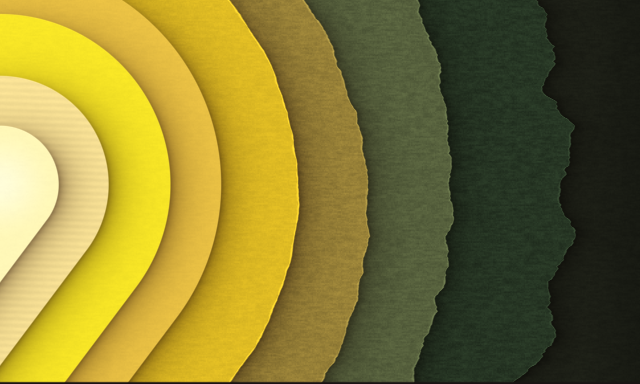
This background is drawn by a WebGL 2 fragment shader. Its source:

```glsl
#version 300 es
precision highp float;
// Stacked sheets of paper, from pale cream to near-black green, with light from the upper left.
// Each sheet is an offset of one ray, so it is a round lobe with a straight lower flank;
// the outer sheets have torn, noisy edges. Sheets are painted from the back to the front.

uniform vec2 u_resolution;
out vec4 fragColor;

// All lengths are in units of the canvas height.
const int SHEETS = 8;
const vec2 CENTER = vec2(0.0, 0.5195);
const vec2 FLANK_DIR = vec2(-0.6, -0.8);
const vec2 LIGHT_DIR = vec2(-0.6, 0.8);
const float RADIUS[SHEETS] = float[](0.153, 0.283, 0.444, 0.576, 0.777, 0.956, 1.181, 1.476);
const float TEAR[SHEETS] = float[](0.0, 0.0, 0.0, 0.0, 0.006, 0.014, 0.024, 0.036);
const float TILT[SHEETS] = float[](0.0, 0.0, 0.0, 0.0, 0.022, 0.05, 0.0, 0.0);
const float GRAIN[SHEETS] = float[](0.015, 0.02, 0.03, 0.035, 0.07, 0.16, 0.2, 0.32);
const vec3 PAPER[SHEETS] = vec3[](
  vec3(1.00, 0.97, 0.72), vec3(0.98, 0.89, 0.59), vec3(0.98, 0.91, 0.15), vec3(0.93, 0.77, 0.27),
  vec3(0.88, 0.74, 0.14), vec3(0.60, 0.51, 0.22), vec3(0.34, 0.38, 0.24), vec3(0.15, 0.21, 0.14));
const vec3 BACKDROP = vec3(0.115, 0.125, 0.09);
const vec3 BASE_STRIP = vec3(0.10, 0.08, 0.08);
const float STRIP_HEIGHT = 0.005;
const float SHADOW_WIDTH = 0.045;
const float SHADOW_STRENGTH = 0.5;
const float RIM_WIDTH = 0.006;
const float TOOTH_PERIOD = 0.26;
const float TOOTH_PHASE = 0.097;
const float TOOTH_HEIGHT = 0.022;
const float RIB_PERIOD = 0.0175;
const float TAU = 6.2831853;

float hash(vec2 p) {
  vec3 h = fract(p.xyx * vec3(0.1031, 0.1030, 0.0973));
  h += dot(h, h.yzx + 33.33);
  return fract((h.x + h.y) * h.z);
}

float noise(vec2 p) {
  vec2 cell = floor(p), f = fract(p);
  f = f * f * (3.0 - 2.0 * f);
  return mix(mix(hash(cell), hash(cell + vec2(1, 0)), f.x),
             mix(hash(cell + vec2(0, 1)), hash(cell + vec2(1, 1)), f.x), f.y);
}

// Ragged displacement along the height of a torn edge, about -0.9 to 0.9.
float ragged(float y, float seed) {
  float sum = 0.0, amplitude = 1.0, frequency = 13.0;
  for (int i = 0; i < 4; i++) {
    sum += amplitude * (noise(vec2(y * frequency, seed * 7.0 + float(i) * 3.0)) - 0.5);
    amplitude *= 0.52;
    frequency *= 2.4;
  }
  return sum;
}

// Paper surface: fine specks, horizontal fibres and soft mottling, centred on zero.
float paperGrain(vec2 p, float seed) {
  vec2 q = p + seed * 3.7;
  float speck = noise(q * 290.0) - 0.5;
  float fibre = noise(q * vec2(55.0, 230.0)) - 0.5;
  float mottle = noise(q * 80.0) - 0.5;
  return 0.6 * speck + 0.65 * fibre + 0.35 * mottle;
}

// Signed distance to the edge of sheet i; negative on the sheet.
float sheetDistance(int i, vec2 p, vec2 fromRay) {
  float radius = RADIUS[i] - TILT[i] * (p.y - CENTER.y);
  radius += TEAR[i] * ragged(p.y, float(i) + 1.0);
  if (i == SHEETS - 1)
    radius += TOOTH_HEIGHT * cos(TAU * (1.0 - p.y - TOOTH_PHASE) / TOOTH_PERIOD);
  return length(fromRay) - radius;
}

void main() {
  vec2 p = gl_FragCoord.xy / u_resolution.y;
  float pixel = 1.0 / u_resolution.y;

  vec2 q = p - CENTER;
  vec2 fromRay = q - FLANK_DIR * max(dot(q, FLANK_DIR), 0.0);
  float facing = dot(fromRay / max(length(fromRay), 1e-4), LIGHT_DIR);
  float shade = SHADOW_STRENGTH * mix(1.0, 0.3, smoothstep(-0.7, 0.9, facing));

  vec3 color = BACKDROP * (1.0 + 0.22 * paperGrain(p, 9.0));
  color *= 1.0 - 0.2 * smoothstep(1.5, 1.67, p.x);

  for (int i = SHEETS - 1; i >= 0; i--) {
    float d = sheetDistance(i, p, fromRay);
    bool torn = TEAR[i] > 0.0;

    // Shadow on the sheets behind: a soft spread and a tight contact line.
    float gap = max(d, 0.0);
    float shadow = shade * (0.75 * exp(-gap / SHADOW_WIDTH) + 0.35 * exp(-gap / 0.009));
    color *= 1.0 - shadow * vec3(0.85, 0.95, 1.0);

    // Surface of the sheet.
    vec3 paper = PAPER[i] * (1.0 + GRAIN[i] * paperGrain(p, float(i)));
    if (i == 0) paper += vec3(0.0, 0.02, 0.13) * smoothstep(0.15, 0.0, length(q));
    if (i == 1) paper *= 1.0 + 0.018 * sin(TAU * (p.y + 0.03 * p.x) / RIB_PERIOD);

    // Lit rim: fibrous on torn sheets, thin on cut ones.
    float width = torn ? RIM_WIDTH * (0.4 + noise(p * 70.0)) : 0.003;
    float rim = smoothstep(-width, -0.2 * width, d);
    vec3 rimColor = torn ? paper * 1.18 + vec3(0.06, 0.07, 0.05) : paper * 1.04 + 0.04;
    paper = mix(paper, rimColor, rim * (torn ? 0.75 : 0.6));

    color = mix(color, paper, 1.0 - smoothstep(-pixel, pixel, d));
  }

  // Dark strip along the foot of the canvas.
  color = mix(BASE_STRIP, color, smoothstep(STRIP_HEIGHT - pixel, STRIP_HEIGHT + pixel, p.y));
  fragColor = vec4(clamp(color, 0.0, 1.0), 1.0);
}
```
